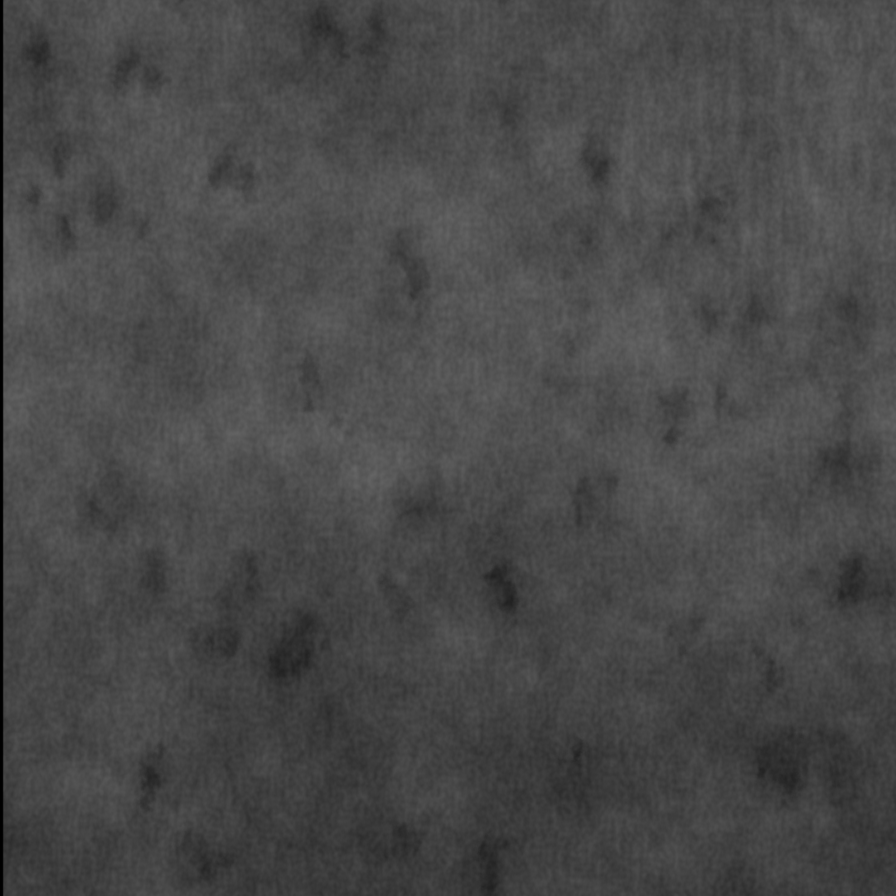
A WebGL 1 fragment shader for this texture:

```glsl
precision highp float;
// Weathered dark grey surface: soft cloudy mottling over a vertical tone ramp,
// clusters of smudged pits stretched upright, and a faint woven grain.
// Clouds and grain are gradient noise; pits are jittered Gaussian blobs on a grid.

uniform vec2 u_resolution;

const float PIT_CELLS = 10.0;
const float PIT_CHANCE = 0.46;
const float BORDER_WIDTH = 0.0035;

vec2 hash2(vec2 p) {
  vec3 q = fract(vec3(p.xyx) * vec3(0.1031, 0.1030, 0.0973));
  q += dot(q, q.yzx + 33.33);
  return fract((q.xx + q.yz) * q.zy);
}

float cornerSlope(vec2 cell, vec2 offset) {
  float angle = 6.28318 * hash2(cell).x;
  return dot(vec2(cos(angle), sin(angle)), offset);
}

float gradientNoise(vec2 p) {
  vec2 i = floor(p);
  vec2 f = p - i;
  vec2 u = f * f * f * (f * (f * 6.0 - 15.0) + 10.0);
  vec2 e = vec2(1.0, 0.0);
  float low = mix(cornerSlope(i, f), cornerSlope(i + e, f - e), u.x);
  float high = mix(cornerSlope(i + e.yx, f - e.yx),
                   cornerSlope(i + e.xx, f - e.xx), u.x);
  return mix(low, high, u.y);
}

float fbm(vec2 p, float roughness) {
  float sum = 0.0;
  float gain = 1.0;
  for (int octave = 0; octave < 5; octave++) {
    sum += gain * gradientNoise(p);
    p = mat2(0.8, 0.6, -0.6, 0.8) * p * 2.03 + 17.3;
    gain *= roughness;
  }
  return sum;
}

// Soft upright blob, sized in grid cells.
float blob(vec2 offset, float radius, float stretch) {
  vec2 d = offset / (radius * vec2(1.0, stretch));
  return exp(-dot(d, d));
}

// Darkness of the pit clusters: a wide halo plus a few small cores in each.
float pits(vec2 uv, float cells) {
  vec2 p = uv * cells;
  vec2 home = floor(p);
  float dark = 0.0;
  for (int y = -1; y <= 1; y++) {
    for (int x = -1; x <= 1; x++) {
      vec2 cell = home + vec2(float(x), float(y));
      vec2 kind = hash2(cell + 71.0);
      float present = step(kind.x, PIT_CHANCE);
      float depth = present * mix(0.3, 1.0, kind.y);
      vec2 center = cell + 0.2 + 0.6 * hash2(cell + 29.0);
      dark += 0.22 * depth * blob(p - center, 0.29, 1.15);
      for (int k = 0; k < 4; k++) {
        vec2 seed = cell + 101.0 + 37.0 * float(k);
        vec2 jitter = (hash2(seed) - 0.5) * vec2(0.5, 0.6);
        vec2 shape = hash2(seed + 13.0);
        float core = blob(p - center - jitter, mix(0.045, 0.12, shape.x),
                          mix(1.1, 2.0, shape.y));
        dark += depth * mix(0.2, 0.85, shape.y) * core;
      }
    }
  }
  return dark;
}

// Short vertical scratches gathered around the upper right.
float scratches(vec2 uv) {
  float strand = gradientNoise(uv * vec2(75.0, 16.0) + 5.0);
  float region = blob(uv - vec2(0.84, 0.82), 0.16, 1.3);
  return strand * region;
}

float grain(vec2 uv) {
  float fine = gradientNoise(uv * vec2(185.0, 150.0));
  float fibre = gradientNoise(uv * vec2(140.0, 40.0) + 40.0);
  float weft = gradientNoise(uv * vec2(45.0, 140.0) + 90.0);
  return fine + 0.7 * fibre + 0.35 * weft;
}

// Darker towards the bottom, slightly shaded at the top.
float toneRamp(float height) {
  float lift = smoothstep(0.08, 0.62, height);
  float shade = smoothstep(0.78, 1.0, height);
  return mix(0.25, 0.323, lift) - 0.03 * shade;
}

void main() {
  vec2 uv = gl_FragCoord.xy / u_resolution;

  float tone = toneRamp(uv.y);
  tone += 0.065 * fbm(uv * vec2(5.0, 5.5) + 3.7, 0.58);
  tone += 0.032 * fbm(uv * vec2(30.0, 22.0) + 61.0, 0.7);
  tone += 0.06 * scratches(uv);

  // Ragged pit outlines come from warping the lookup position.
  vec2 warp = vec2(fbm(uv * 32.0 + 8.0, 0.6), fbm(uv * 32.0 + 47.0, 0.6));
  float pitDepth = pits(uv + 0.01 * warp, PIT_CELLS);
  tone -= 0.15 * (1.0 - exp(-1.2 * pitDepth));
  tone += 0.038 * grain(uv);

  // Narrow black margin along the left edge.
  float pixel = 1.0 / u_resolution.x;
  tone *= smoothstep(BORDER_WIDTH - pixel, BORDER_WIDTH + pixel, uv.x);
  gl_FragColor = vec4(vec3(clamp(tone, 0.0, 1.0)), 1.0);
}
```
